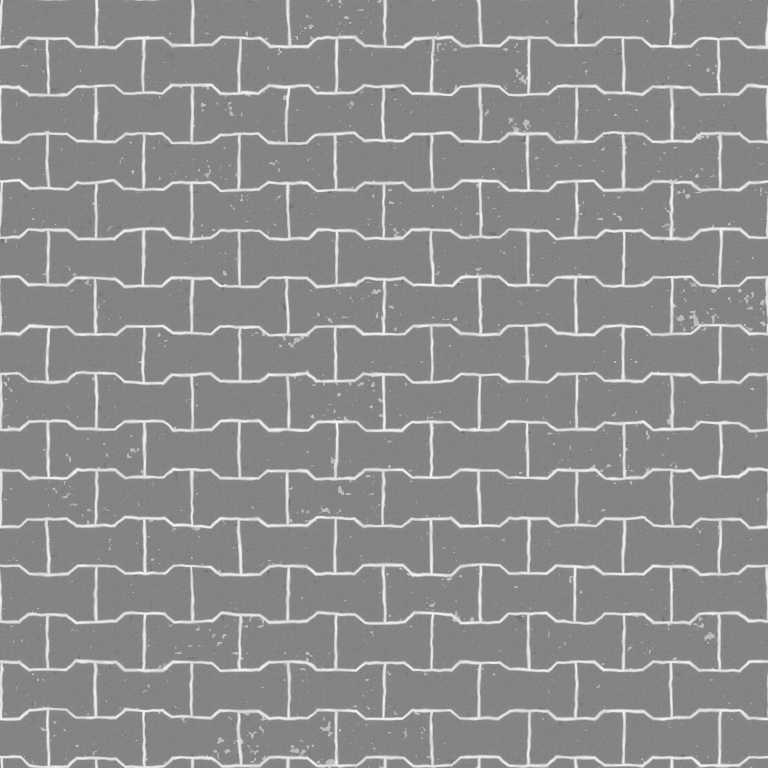
Give the GLSL for this texture map, as a WebGL 1 fragment shader.

```glsl
precision highp float;
// Bone-shaped interlocking grey pavers with pale joints and speckled wear, tileable.

uniform vec2 u_resolution;

float hash(vec2 p) {
  return fract(sin(dot(p, vec2(127.1, 311.7))) * 43758.5453);
}

// Value noise on the unit square that wraps after a whole number of cells
float noise(vec2 uv, float cells) {
  vec2 p = uv * cells;
  vec2 i = floor(p);
  vec2 f = fract(p);
  f = f * f * (3.0 - 2.0 * f);
  vec2 a = mod(i, cells);
  vec2 b = mod(i + 1.0, cells);
  float low = mix(hash(a), hash(vec2(b.x, a.y)), f.x);
  float high = mix(hash(vec2(a.x, b.y)), hash(b), f.x);
  return mix(low, high, f.y);
}

// xy: paver id, z: distance to the nearest joint in 1/768 of the canvas
vec3 pavers(vec2 uv) {
  vec2 q = uv * vec2(8.0, 16.0) - vec2(0.0, 0.125);

  // Zigzag bed joint, mirrored on every other course
  float course = floor(q.y + 0.5);
  float flip = 1.0 - 2.0 * mod(course, 2.0);
  float ramp = (abs(fract(q.x) - 0.5) - 0.25) / 0.05;
  float offset = q.y - course - 0.083 * flip * clamp(ramp, -1.0, 1.0);
  float bed = abs(offset) * 48.0;
  bed *= mix(0.77, 1.0, smoothstep(0.8, 1.2, abs(ramp)));

  // Upright joint, shifted by half a paver on even rows
  float row = course - 1.0 + step(0.0, offset);
  float x = q.x + 0.5 * (1.0 - mod(row, 2.0));
  float upright = (0.5 - abs(fract(x) - 0.5)) * 96.0;

  vec2 id = mod(vec2(floor(x), row), vec2(8.0, 16.0));
  return vec3(id, min(bed, upright));
}

void main() {
  vec2 uv = gl_FragCoord.xy / u_resolution;

  // Slightly uneven laying and chipped edges
  vec2 drift = vec2(noise(uv, 19.0), noise(uv + 0.37, 23.0)) - 0.5;
  vec2 chips = vec2(noise(uv, 110.0), noise(uv + 0.61, 110.0)) - 0.5;
  vec3 paver = pavers(uv + drift * 0.004 + chips * 0.0016);
  float d = paver.z;

  // Fine stone grain
  float grain = noise(uv, 384.0) - noise(uv + vec2(0.0013, -0.0013), 384.0);
  float shade = 0.515 + 0.025 * grain;

  // Pale specks, denser on worn pavers and near their edges
  float wear = pow(hash(paver.xy + 3.7), 3.0);
  float patches = 0.75 * noise(uv, 36.0) + 0.4 * exp(-d / 6.0);
  float threshold = 0.85 - 0.08 * patches
    - 0.22 * wear * smoothstep(0.3, 0.75, patches);
  float grit = 0.55 * noise(uv, 140.0) + 0.45 * noise(uv + 0.23, 290.0);
  float specks = smoothstep(threshold, threshold + 0.14, grit);
  shade += 0.22 * specks;

  // Small dark pits beside the joints
  float pits = smoothstep(0.88, 0.97, noise(uv + 0.41, 150.0));
  shade -= 0.14 * pits * exp(-d / 5.0);

  // Joints with a bright core and a dusty fringe
  float width = 2.0 + 0.9 * noise(uv, 53.0);
  float core = 1.0 - smoothstep(0.3, width, d);
  float bright = 0.84 + 0.12 * noise(uv + 0.17, 90.0);
  shade += 0.05 * exp(-d / 2.5) * noise(uv, 100.0);
  shade = mix(shade, bright, core);

  gl_FragColor = vec4(vec3(clamp(shade, 0.0, 1.0)), 1.0);
}
```
